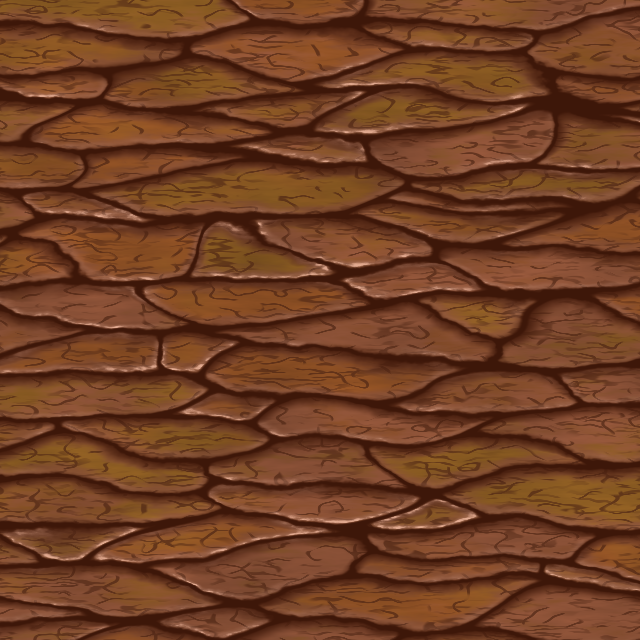
Write a Shadertoy shader that draws this texture.

```glsl
// Weathered bark: long, flat, glossy-edged plates divided by dark grooves.

const vec2 GRID = vec2(3.6, 16.5);   // plates across and up the canvas

vec2 hash2(vec2 p) {
    p = vec2(dot(p, vec2(127.1, 311.7)), dot(p, vec2(269.5, 183.3)));
    return fract(sin(p) * 43758.55);
}

// Gradient noise, about -0.7 to 0.7
float noise(vec2 p) {
    vec2 i = floor(p), f = p - i;
    vec2 u = f * f * f * (f * (f * 6.0 - 15.0) + 10.0);
    vec2 o = vec2(0.0, 1.0);
    float a = dot(hash2(i) * 2.0 - 1.0, f);
    float b = dot(hash2(i + o.yx) * 2.0 - 1.0, f - o.yx);
    float c = dot(hash2(i + o) * 2.0 - 1.0, f - o);
    float d = dot(hash2(i + 1.0) * 2.0 - 1.0, f - 1.0);
    return mix(mix(a, b, u.x), mix(c, d, u.x), u.y);
}

float fbm(vec2 p) {
    float sum = 0.0, amp = 1.0;
    for (int i = 0; i < 4; i++) {
        sum += amp * noise(p);
        p = p * 2.03 + 17.3;
        amp *= 0.5;
    }
    return sum;
}

vec2 seedOf(vec2 cell) { return cell + 0.5 + 0.98 * (hash2(cell) - 0.5); }
float sizeOf(vec2 cell) { return hash2(cell + 41.0).x; }

// Weighted Voronoi plates: x = rounded distance to the groove,
// y = vertical part of the outward direction, zw = cell of the plate
vec4 plateAt(vec2 p) {
    vec2 q = p * GRID, home = floor(q), own = home;
    float best = 1e3;
    for (int j = -2; j <= 2; j++)
    for (int i = -2; i <= 2; i++) {
        vec2 cell = home + vec2(i, j), v = q - seedOf(cell);
        float power = dot(v, v) - 0.65 * sizeOf(cell);
        if (power < best) { best = power; own = cell; }
    }
    float sum = 0.0, up = 0.0;
    for (int j = -2; j <= 2; j++)
    for (int i = -2; i <= 2; i++) {
        vec2 cell = home + vec2(i, j), v = q - seedOf(cell);
        if (cell == own) continue;
        vec2 across = (seedOf(cell) - seedOf(own)) * GRID;
        float power = dot(v, v) - 0.65 * sizeOf(cell);
        float w = exp(-230.0 * (power - best) / (2.0 * length(across)));
        sum += w;
        up += w * across.y / length(across);
    }
    return vec4(-log(sum) / 230.0, up / sum, own);
}

// Even, thin strokes along the zero lines of stretched noise
float strokes(vec2 p, float width) {
    float n = noise(p);
    vec2 slope = vec2(noise(p + vec2(0.05, 0.0)), noise(p + vec2(0.0, 0.05))) - n;
    float away = abs(n) / max(length(slope) / 0.05, 0.35);
    return 1.0 - smoothstep(width * 0.4, width, away);
}

void mainImage(out vec4 fragColor, in vec2 fragCoord) {
    vec2 p = fragCoord / iResolution.y;

    // Bend and fray the plate outlines
    vec2 bent = p + vec2(0.09 * noise(p * vec2(5.0, 12.0)),
                         0.034 * noise(p * vec2(5.5, 8.0) + 31.0));
    bent += vec2(0.010, 0.006) * fbm(p * vec2(20.0, 32.0) + 7.0);
    vec4 plate = plateAt(bent);
    float d = plate.x, up = plate.y;
    vec2 rnd = hash2(plate.zw + 83.0);
    float size = sizeOf(plate.zw);

    // Plate colour: olive or rust heart, rosy border and blotches
    float blotch = fbm(p * vec2(5.0, 9.0) + 3.0);
    float grain = fbm(p * vec2(14.0, 75.0));
    vec3 color = mix(vec3(0.53, 0.35, 0.13), vec3(0.55, 0.31, 0.14),
                     smoothstep(0.2, 0.8, rnd.x + 0.5 * blotch));
    float border = 1.0 - smoothstep(0.008, 0.026, d + 0.014 * grain);
    float rosy = max(0.8 * border, smoothstep(0.5, 0.95, rnd.y + 0.5 * blotch + 0.3 * grain));
    color = mix(color, vec3(0.53, 0.31, 0.21), rosy);
    color *= 1.0 + 0.10 * grain + 0.22 * noise(p * vec2(6.0, 8.0) + 57.0);

    // Fine broken wood grain and crooked cracks
    vec2 wavy = p + vec2(0.012, 0.005) * vec2(noise(p * 40.0), noise(p * 45.0 + 5.0));
    float worn = smoothstep(-0.25, 0.2, noise(p * vec2(8.0, 18.0) + 11.0));
    float broken = smoothstep(-0.12, 0.02, noise(p * vec2(30.0, 95.0) + 37.0));
    float scratch = strokes(wavy * vec2(10.0, 95.0), 0.17) * worn * broken;
    float crack = strokes(wavy * vec2(18.0, 48.0) + 23.0, 0.075)
                * smoothstep(-0.08, 0.04, noise(p * vec2(22.0, 40.0) + 71.0));
    color = mix(color, vec3(0.31, 0.15, 0.08), max(0.62 * scratch, 0.7 * crack));

    // Shadow falling from the groove, wider along the upper side
    float reach = mix(0.009, 0.023, smoothstep(-0.4, 0.9, up + 0.6 * blotch));
    color = mix(vec3(0.27, 0.11, 0.05), color, smoothstep(-0.002, reach, d));

    // Polished rim, strongest on lower edges and small plates
    float inner = 0.015 + 0.008 * noise(p * vec2(18.0, 40.0) + 13.0);
    float rim = smoothstep(0.003, 0.0055, d) * (1.0 - smoothstep(0.006, inner, d));
    float gloss = smoothstep(-0.1, 0.75, 0.17 - 0.2 * up + 0.6 * (0.5 - size)
                + 0.9 * noise(p * vec2(8.0, 13.0) + 91.0));
    float streak = clamp(0.7 + 0.8 * fbm(p * vec2(40.0, 110.0)), 0.0, 1.0);
    float shine = rim * gloss * streak;
    color = mix(color, vec3(0.67, 0.46, 0.37), 0.9 * shine);
    color += vec3(0.24, 0.23, 0.22) * smoothstep(0.5, 0.95, shine);

    // Groove floor
    color = mix(vec3(0.24, 0.09, 0.035), color, smoothstep(0.001, 0.0042, d));
    fragColor = vec4(clamp(color, 0.0, 1.0), 1.0);
}
```
